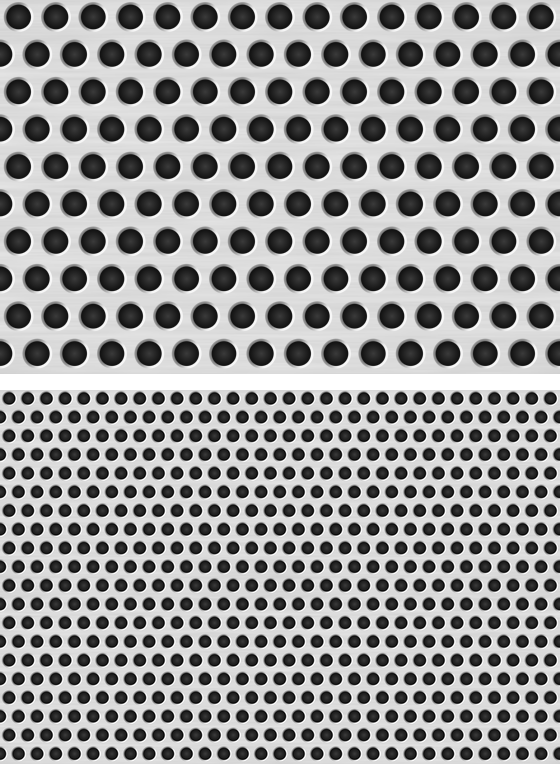
Top, the tile; bottom, the same tile 2 across and 2 down.
Reproduce this texture procedurally as a Shadertoy shader.

```glsl
// Brushed light metal sheet with staggered rows of round punched holes.
// Each hole is a dark radial gradient inside a bevel lit from one side;
// the brushing is stretched value noise that wraps at the canvas edges.

#define GRID vec2(15.0, 10.0)    // holes across, rows down (rows even)
#define ROW_LIFT 0.045           // upward shift of the holes, in cells
#define HOLE_RADIUS 0.33         // in cells
#define RIM_RADIUS 0.398         // in cells
#define METAL_TONE 0.86
#define BRUSH_STRENGTH 0.075
#define BEVEL_DARK 0.51
#define BEVEL_LIGHT 0.97
#define BEVEL_DIR vec2(0.91, -0.41) // direction of the bright side
#define HOLE_CENTER_TONE 0.23
#define HOLE_EDGE_TONE 0.06

float hash(vec2 p) {
    return fract(sin(dot(p, vec2(127.1, 311.7))) * 43758.5453);
}

// Value noise over the unit square, wrapping after a whole number of cells
float wrapNoise(vec2 uv, vec2 cells) {
    vec2 p = uv * cells;
    vec2 i = floor(p);
    vec2 f = fract(p);
    f = f * f * (3.0 - 2.0 * f);
    vec2 lo = mod(i, cells);
    vec2 hi = mod(i + 1.0, cells);
    float bottom = mix(hash(lo), hash(vec2(hi.x, lo.y)), f.x);
    float top = mix(hash(vec2(lo.x, hi.y)), hash(hi), f.x);
    return mix(bottom, top, f.y);
}

// Long horizontal scratches at several finenesses, centred on zero
float brushing(vec2 uv) {
    float streaks = 0.0;
    float weight = 0.4;
    vec2 cells = vec2(4.0, 40.0);
    for (int octave = 0; octave < 3; octave++) {
        streaks += weight * (wrapNoise(uv, cells) - 0.5);
        cells *= vec2(2.0, 2.5);
        weight *= 0.9;
    }
    return streaks;
}

void mainImage(out vec4 fragColor, in vec2 fragCoord) {
    vec2 uv = fragCoord / iResolution.xy;

    // Staggered cells: every other row moves by half a cell
    vec2 grid = uv * GRID - vec2(0.0, ROW_LIFT);
    float row = floor(grid.y);
    grid.x += 0.5 * (1.0 - mod(row, 2.0));
    vec2 p = fract(grid) - 0.5;
    float radius = length(p);
    float soft = 0.75 * GRID.y / iResolution.y;

    // Metal surface
    float tone = METAL_TONE + BRUSH_STRENGTH * brushing(uv);

    // Bevel: shaded at upper left, bright at lower right
    float facing = dot(p, BEVEL_DIR) / max(radius, 0.001);
    float bevel = mix(BEVEL_DARK, BEVEL_LIGHT, smoothstep(-0.5, 0.7, facing));
    float outward = smoothstep(HOLE_RADIUS, RIM_RADIUS, radius);
    bevel += 0.12 * (outward - 0.3) * smoothstep(0.3, -0.6, facing);
    tone = mix(bevel, tone, smoothstep(-soft, soft, radius - RIM_RADIUS));

    // Dark hole, faintly lighter in the middle
    float depth = clamp(radius / HOLE_RADIUS, 0.0, 1.0);
    float hole = mix(HOLE_CENTER_TONE, HOLE_EDGE_TONE, depth);
    tone = mix(hole, tone, smoothstep(-soft, soft, radius - HOLE_RADIUS));

    fragColor = vec4(vec3(tone), 1.0);
}
```
